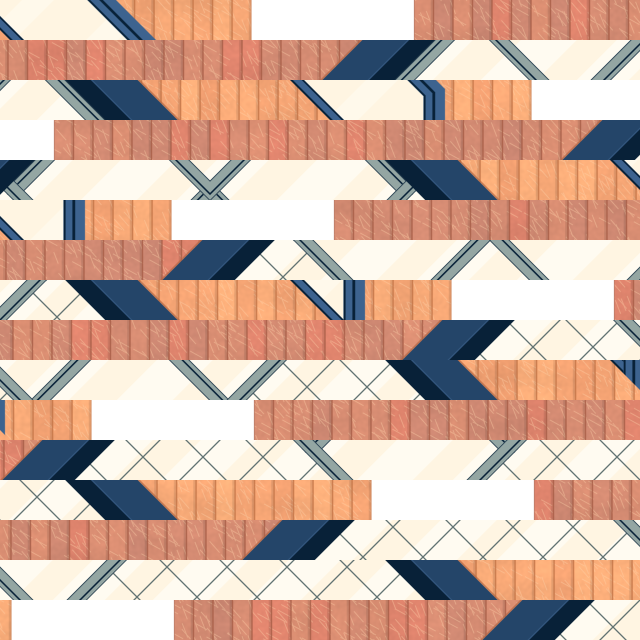
Write a Shadertoy shader that draws this pattern.

```glsl
// Gabled facade with plank siding and lattice glazing, cut into strips that wrap from row to row.

const float ROWS = 16.0;          // strips down the canvas; one strip is one unit high
const float PERIOD = 39.0;        // length of one repeat along the wrapped strips
const float START = 6.29;         // where the first blank gap begins
const float GAP = 4.06;           // width of the blank gap
const float AXIS = 23.96;         // centre line of the gable
const float PLANK = PERIOD / 80.0;
const float PANE = 4.9;           // spacing of the heavy glazing bars

const vec3 INK = vec3(0.03, 0.13, 0.22);
const vec3 NAVY = vec3(0.14, 0.27, 0.41);
const vec3 BLUE = vec3(0.24, 0.39, 0.56);
const vec3 STEEL = vec3(0.58, 0.65, 0.64);
const vec3 CREAM = vec3(1.0, 0.985, 0.945);
const vec3 BEAM = vec3(1.0, 0.96, 0.885);

float hash(vec2 p) {
    p = fract(p * vec2(0.1031, 0.1137));
    p += dot(p, p.yx + 33.33);
    return fract((p.x + p.y) * p.x * 17.0);
}

float gradientNoise(vec2 p) {
    vec2 i = floor(p), f = fract(p), w = f * f * (3.0 - 2.0 * f);
    float corner[4];
    for (int n = 0; n < 4; n++) {
        vec2 o = vec2(n & 1, n >> 1);
        float angle = 6.2832 * hash(i + o);
        corner[n] = dot(vec2(cos(angle), sin(angle)), f - o);
    }
    return mix(mix(corner[0], corner[1], w.x), mix(corner[2], corner[3], w.x), w.y);
}

float fill(float d, float px) { return smoothstep(0.6 * px, -0.6 * px, d); }
float stroke(float d, float width, float px) { return fill(abs(d) - 0.5 * width, px); }
float band(float t, float lo, float hi, float px) { return fill(max(lo - t, t - hi), px); }
float repeated(float t, float spacing) { return mod(t + 0.5 * spacing, spacing) - 0.5 * spacing; }

// Short pale strokes scattered at varied slants
float scratches(vec2 p, float px) {
    float ink = 0.0;
    for (int n = 0; n < 3; n++) {
        float layer = float(n), angle = 0.5 + 0.35 * layer;
        vec2 q = mat2(cos(angle), -sin(angle), sin(angle), cos(angle)) * p + layer * 7.3;
        vec2 cell = floor(q / vec2(0.42, 0.16));
        vec2 f = q - (cell + 0.5) * vec2(0.42, 0.16);
        float r = hash(cell + 31.0 * layer);
        f.y += (r - 0.5) * 0.06;
        float d = max(abs(f.x) - 0.06 - 0.13 * r, abs(f.y) - 0.009);
        ink = max(ink, fill(d, px) * step(0.66, r));
    }
    return ink;
}

// Vertical boards, red left of the gable and orange right of it
vec3 siding(vec2 p, float side, float px) {
    float along = side < 0.0 ? p.x - GAP : p.x - PERIOD;
    float board = floor(along / PLANK);
    float tone = hash(vec2(board + 90.0, floor(p.y) + 8.0));
    vec3 red = mix(vec3(0.80, 0.53, 0.45), vec3(0.88, 0.57, 0.45), tone);
    red = mix(red, vec3(0.88, 0.50, 0.42), 0.7 * step(0.82, tone));
    vec3 orange = mix(vec3(0.94, 0.62, 0.44), vec3(1.0, 0.70, 0.49), tone);
    vec3 col = side < 0.0 ? red : orange;
    col *= 1.0 + 0.07 * gradientNoise(p * vec2(0.7, 1.6)) + 0.04 * gradientNoise(p * 9.0);
    col = mix(col, vec3(1.0, 0.83, 0.67), 0.5 * scratches(p, px));
    float seam = repeated(along, PLANK);
    col *= 1.0 - 0.10 * band(seam, -0.07, 0.0, px);
    vec3 groove = side < 0.0 ? vec3(0.66, 0.37, 0.28) : vec3(0.77, 0.46, 0.28);
    return mix(col, groove, 0.85 * stroke(seam, 0.035, px));
}

// Heavy glazing bar with dark edges and an off-centre groove
vec3 glazingBar(vec3 col, float t, float mask, float px) {
    vec3 bar = mix(STEEL, INK, stroke(t - 0.08, 0.055, px));
    bar = mix(bar, INK, 0.8 * stroke(abs(t) - 0.245, 0.035, px));
    return mix(col, bar, mask * fill(abs(t) - 0.26, px));
}

// Diamond panes: heavy bars near the peak, a thin lattice in the lower corners
vec3 glazing(vec2 p, float px) {
    float inner = abs(p.x) - p.y, outer = abs(p.x) + p.y;
    float sheen = mod(p.x + p.y - 1.77, PANE);
    vec3 col = mix(CREAM, BEAM, max(band(sheen, 0.7, 1.9, px), band(sheen, 3.3, 4.3, px)));
    float border = 1.77 + PANE;
    float thin = max(stroke(repeated(inner - 0.75, 1.5), 0.045, px),
                     stroke(repeated(outer - 8.1, 1.5), 0.045, px));
    col = mix(col, vec3(0.36, 0.43, 0.43), thin * fill(border - outer, px));
    float barred = fill(outer - border - 0.26, px);
    col = glazingBar(col, repeated(inner + 1.77, PANE), barred, px);
    return glazingBar(col, repeated(outer - 1.77, PANE), barred, px);
}

// Pointed side window with a slim lower frame and a broad upper frame
vec3 sideWindow(vec3 col, vec2 p, float px) {
    float slant = p.x - p.y;
    float lower = 9.0 - slant;
    float upper = max((slant - 12.65) * 0.75, p.x - 12.875);
    vec3 win = mix(CREAM, BEAM, 1.0 - 0.6 * band(mod(p.x + p.y, 2.6), 0.5, 1.3, px));
    vec3 sill = mix(BLUE, INK, max(stroke(lower + 0.03, 0.08, px), stroke(lower + 0.32, 0.06, px)));
    win = mix(win, sill, fill(-0.354 - lower, px));
    vec3 jamb = mix(BLUE, INK, max(stroke(upper + 0.28, 0.07, px), stroke(upper + 0.51, 0.05, px)));
    win = mix(win, jamb, fill(-0.54 - upper, px));
    return mix(col, win, fill(max(lower, upper), px));
}

vec3 facade(vec2 p, float px) {
    vec2 g = vec2(p.x - AXIS, p.y);
    vec3 col = sideWindow(siding(p, g.x, px), g, px);
    // Roof boards follow the 45 degree gable
    float roof = abs(g.x) - g.y - 5.19;
    col = mix(col, vec3(0.70, 0.40, 0.26), 0.7 * stroke(roof - 0.03, 0.06, px));
    col = mix(col, NAVY, fill(roof, px));
    col = mix(col, INK, fill(roof + 1.15, px));
    col = mix(col, BLUE, 0.7 * stroke(roof + 1.15, 0.045, px));
    col = mix(col, glazing(g, px), fill(roof + 1.81, px));
    return mix(col, vec3(1.0), fill(p.x - GAP, px));
}

void mainImage(out vec4 fragColor, in vec2 fragCoord) {
    float px = ROWS / iResolution.y;
    vec3 sum = vec3(0.0);
    for (int n = 0; n < 4; n++) {
        vec2 q = (fragCoord + 0.5 * vec2(n & 1, n >> 1) - 0.25) * px;
        float down = ROWS - q.y;
        // Each row continues the previous one; each repeat steps one strip lower
        float run = floor(down) * ROWS + q.x - START;
        float turn = floor(run / PERIOD);
        sum += facade(vec2(run - turn * PERIOD, turn + fract(down)), px);
    }
    fragColor = vec4(sum / 4.0, 1.0);
}
```
